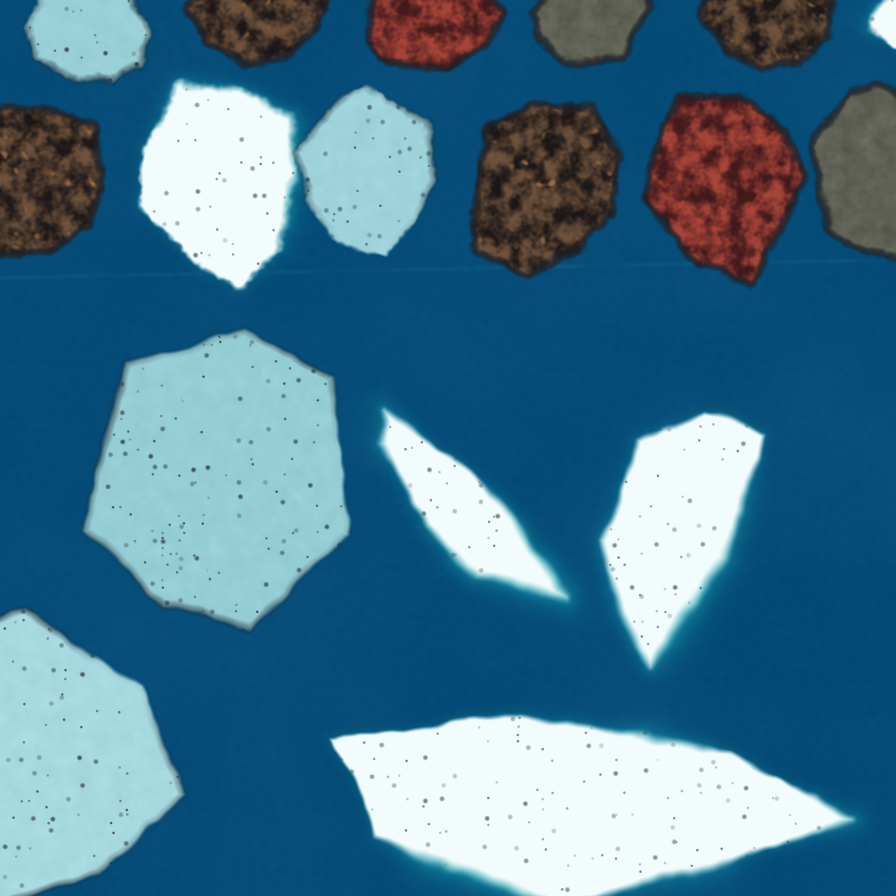
Write a Shadertoy shader that draws this texture.

```glsl
// Mineral grains in blue resin, as in a thin section under a microscope.
// Each grain is a polygon with hashed corners; a band of small mottled grains
// lies above large pale shards. Gradient noise adds ragged edges and texture.

const float TAU = 6.2832;
const int WHITE = 0, PALE = 1, BROWN = 2, RED = 3, OLIVE = 4;
const vec3 RESIN = vec3(0.02, 0.30, 0.47);
const vec3 TEAL = vec3(0.08, 0.61, 0.67);
const vec3 DARK = vec3(0.11, 0.13, 0.16);

vec2 hash2(vec2 p) {
    vec3 q = fract(p.xyx * vec3(0.1031, 0.1030, 0.0973));
    q += dot(q, q.yzx + 33.33);
    return fract((q.xx + q.yz) * q.zy);
}

float lattice(vec2 cell, vec2 f, vec2 corner) {
    return dot(hash2(cell + corner) * 2.0 - 1.0, f - corner);
}

float gradientNoise(vec2 p) {
    vec2 i = floor(p), f = fract(p);
    vec2 u = f * f * (3.0 - 2.0 * f);
    return mix(mix(lattice(i, f, vec2(0, 0)), lattice(i, f, vec2(1, 0)), u.x),
               mix(lattice(i, f, vec2(0, 1)), lattice(i, f, vec2(1, 1)), u.x), u.y);
}

float fbm(vec2 p) {
    return gradientNoise(p) + 0.6 * gradientNoise(p * 2.1 + 17.0)
         + 0.35 * gradientNoise(p * 4.3 + 41.0);
}

vec2 grainCorner(float k, float count, float seed, vec2 size, float rough) {
    vec2 h = hash2(vec2(mod(k, count) * 3.0 + 1.0, seed));
    float angle = TAU * (k + 0.55 * (h.x - 0.5)) / count;
    return size * mix(1.0 - rough, 1.0, h.y) * vec2(cos(angle), sin(angle));
}

// Signed distance to an irregular polygon, negative inside
float grainDistance(vec2 p, float count, float seed, vec2 size, float rough, float tilt) {
    if (length(p) > max(size.x, size.y) + 0.12) return 1.0;
    p = mat2(cos(tilt), -sin(tilt), sin(tilt), cos(tilt)) * p;
    float nearest = 1e3, side = 1.0;
    vec2 a = grainCorner(count - 1.0, count, seed, size, rough);
    for (float k = 0.0; k < count; k++) {
        vec2 b = grainCorner(k, count, seed, size, rough);
        vec2 e = a - b, w = p - b;
        vec2 offset = w - e * clamp(dot(w, e) / dot(e, e), 0.0, 1.0);
        nearest = min(nearest, dot(offset, offset));
        bvec3 crossing = bvec3(p.y >= b.y, p.y < a.y, e.x * w.y > e.y * w.x);
        if (all(crossing) || all(not(crossing))) side = -side;
        a = b;
    }
    return side * sqrt(nearest);
}

float specks(vec2 p, float cells, float density) {
    vec2 id = floor(p * cells), h = hash2(id + 7.0), g = hash2(id + 91.0);
    float d = length(fract(p * cells) - mix(vec2(0.25), vec2(0.75), h));
    return step(g.x, density) * smoothstep(0.24, 0.06, d) * mix(0.3, 0.9, g.y);
}

vec3 mineral(int kind, vec2 p, float seed) {
    float mottle = fbm(p * 48.0 + seed);
    float tone = smoothstep(-0.5, 0.5, mottle);
    float fleck = smoothstep(0.25, 0.6, gradientNoise(p * 85.0 + seed * 3.0));
    if (kind == BROWN) {
        vec3 body = mix(vec3(0.11, 0.09, 0.09), vec3(0.43, 0.32, 0.23), tone);
        return mix(body, vec3(0.78, 0.55, 0.34), 0.7 * fleck);
    }
    if (kind == RED) return mix(vec3(0.26, 0.10, 0.11), vec3(0.66, 0.27, 0.22), tone);
    if (kind == OLIVE) return vec3(0.37, 0.38, 0.33) + 0.07 * mottle;
    float cluster = 0.14 + 0.3 * gradientNoise(p * 7.0 + seed);
    float dots = max(specks(p, 62.0, cluster), specks(p + 0.37, 110.0, 0.5 * cluster));
    vec3 pale = mix(vec3(0.58, 0.80, 0.83), vec3(0.67, 0.86, 0.89), hash2(vec2(seed, 5.0)).x);
    vec3 body = kind == WHITE ? vec3(0.95, 0.99, 0.99) : pale + 0.03 * mottle;
    return mix(body, DARK, dots * (kind == WHITE ? 0.65 : 0.8));
}

// Lays one grain over the ground, with a teal glow or a dark rim
vec3 paintGrain(vec3 ground, vec2 p, float d, int kind, float seed) {
    if (d > 0.1) return ground;
    float side = smoothstep(-0.2, 0.35, gradientNoise(p * 5.0 + seed * 2.7));
    float soft = 0.003;
    if (kind == WHITE) {
        soft = mix(0.003, 0.009, side);
        ground = mix(ground, TEAL, (0.25 + 0.7 * side) * exp(-max(d, 0.0) / mix(0.004, 0.011, side)));
    }
    vec3 color = mix(ground, mineral(kind, p, seed), smoothstep(soft, -soft, d));
    float rim = smoothstep(0.007, 0.001, abs(d + 0.001));
    float strength = kind == WHITE ? 0.0 : kind == PALE ? 0.4 * (1.0 - side) : 0.75;
    return mix(color, DARK, rim * strength);
}

void mainImage(out vec4 fragColor, in vec2 fragCoord) {
    vec2 p = fragCoord / iResolution.xy;
    vec3 color = RESIN + 0.018 * fbm(p * 5.0) + 0.012 * gradientNoise(p * 130.0);
    float seam = p.y - 0.69 - 0.02 * p.x;
    color += vec3(0.03, 0.05, 0.04) * smoothstep(0.004, 0.0, abs(seam)) * (0.5 + gradientNoise(p * 20.0));

    // Large angular shards: two in the lower row, three above them
    vec2 shardWarp = 0.009 * vec2(fbm(p * 13.0), fbm(p * 13.0 + 60.0));
    for (float i = 0.0; i < 5.0; i++) {
        float row = step(2.0, i), col = i - 2.0 * row, seed = i * 11.0 + 4.0;
        vec2 centre = row < 0.5 ? vec2(0.04 + 0.59 * col, 0.17 - 0.08 * col)
                                : vec2(0.26 + 0.25 * col, 0.47 - 0.03 * col);
        bool pale = col < 0.5;
        vec2 size = pale ? vec2(0.18, 0.21) : row < 0.5 ? vec2(0.39, 0.17) : vec2(0.15 + 0.015 * col, 0.03 + 0.03 * col);
        float tilt = pale ? -0.3 : row * (-0.75 + 2.0 * (col - 1.0));
        float d = grainDistance(p + shardWarp - centre, 7.0, seed, size, pale ? 0.32 : 0.5, tilt);
        color = paintGrain(color, p, d, pale ? PALE : WHITE, seed);
    }

    // Band of small rounded grains of mixed minerals
    int kinds[6] = int[6](BROWN, WHITE, PALE, BROWN, RED, OLIVE);
    vec2 grainWarp = 0.007 * vec2(fbm(p * 34.0), fbm(p * 34.0 + 25.0));
    for (int i = 0; i < 12; i++) {
        float row = float(i / 6), col = float(i % 6), seed = float(i) * 5.0 + 70.0;
        vec2 h = hash2(vec2(seed, 3.0));
        vec2 centre = vec2(0.04 + 0.19 * col + 0.06 * row, 0.80 + 0.18 * row) + 0.03 * (h - 0.5);
        vec2 size = mix(vec2(0.090, 0.108), vec2(0.078, 0.062), row) * mix(0.85, 1.1, h.x);
        float d = grainDistance(p + grainWarp - centre, 9.0, seed, size, 0.27, h.y - 0.5) - 0.007;
        color = paintGrain(color, p, d, kinds[(i + 2 * (i / 6)) % 6], seed);
    }
    fragColor = vec4(clamp(color, 0.0, 1.0), 1.0);
}
```
